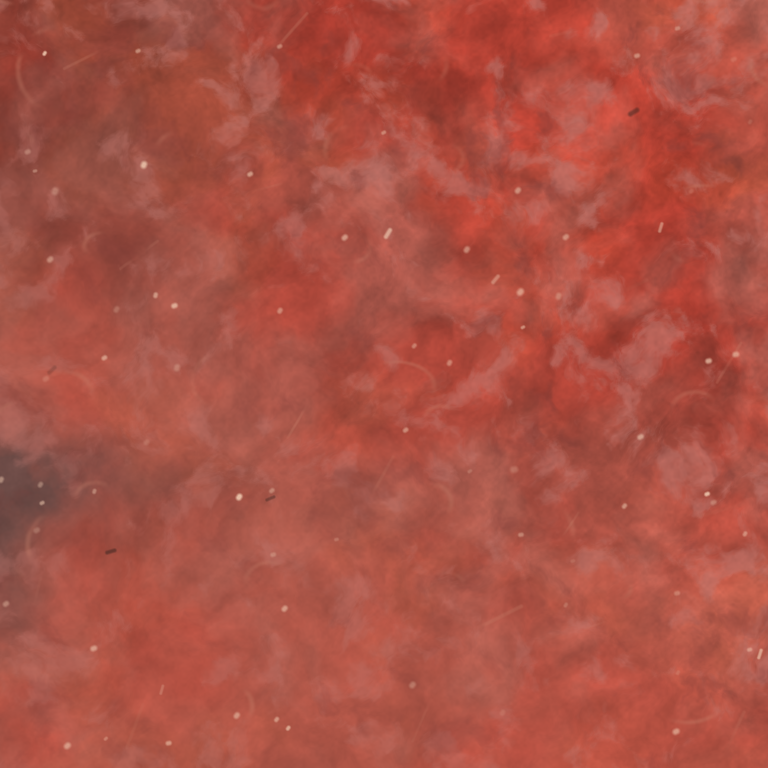
Give the GLSL for this texture, as a WebGL 2 fragment shader.

```glsl
#version 300 es
precision highp float;
// Weathered red painted surface with cloudy stains, pale specks and fine scratches.
uniform vec2 u_resolution;
out vec4 fragColor;

float hash(vec2 p) {
  return fract(sin(dot(p, vec2(127.1, 311.7))) * 43758.5453);
}

vec2 hash2(vec2 p) {
  return vec2(hash(p), hash(p + 41.3));
}

float noise(vec2 p) {
  vec2 i = floor(p), f = fract(p);
  f = f * f * (3.0 - 2.0 * f);
  return mix(mix(hash(i), hash(i + vec2(1, 0)), f.x),
             mix(hash(i + vec2(0, 1)), hash(i + vec2(1, 1)), f.x), f.y);
}

float fbm(vec2 p) {
  float sum = 0.0, amp = 0.5;
  for (int i = 0; i < 5; i++) {
    sum += amp * noise(p);
    p = mat2(0.8, 0.6, -0.6, 0.8) * p * 2.03 + 17.7;
    amp *= 0.53;
  }
  return sum / 1.02;
}

// Soft short strokes or dots, one per occupied grid cell.
float flecks(vec2 p, float cells, float seed, float len, float radius, float density) {
  vec2 id = floor(p * cells);
  vec2 rnd = hash2(id + seed);
  vec2 d = p - (id + 0.15 + 0.7 * rnd) / cells;
  float angle = 0.75 + 1.2 * (hash(id + seed + 5.1) - 0.5);
  vec2 dir = vec2(cos(angle), sin(angle));
  d -= dir * clamp(dot(d, dir), -len, len);
  float size = radius * (0.6 + 0.8 * hash(id + seed + 9.4));
  float shape = 1.0 - smoothstep(0.2 * size, size + 1.0 / u_resolution.y, length(d));
  float strength = hash(id + seed + 13.6);
  return shape * step(hash(id + seed + 2.7), density) * (0.25 + 0.75 * strength);
}

// Faint curved scratches: fading pieces of a ring.
float arcs(vec2 p, float cells, float seed) {
  vec2 id = floor(p * cells);
  vec2 rnd = hash2(id + seed);
  vec2 d = fract(p * cells) - 0.4 - 0.2 * rnd;
  d.y *= 1.0 + 0.6 * rnd.x;
  float ring = abs(length(d) - 0.18 - 0.16 * rnd.y) / cells;
  float turn = cos(atan(d.y, d.x) - 6.28 * hash(id + seed + 3.0));
  float line = 1.0 - smoothstep(0.0, 0.006, ring);
  return line * smoothstep(0.2, 0.95, turn) * step(hash(id + seed + 8.0), 0.4);
}

void main() {
  vec2 p = gl_FragCoord.xy / u_resolution.y;
  vec2 warp = vec2(fbm(p * 9.0 + 3.0), fbm(p * 9.0 + 27.0)) - 0.5;
  vec2 q = p + 0.07 * warp;
  float upperRight = smoothstep(0.5, 1.5, p.x + p.y);
  float detail = mix(0.65, 1.15, upperRight);

  // Broad paint clouds
  vec3 color = mix(vec3(0.60, 0.275, 0.23), vec3(0.72, 0.325, 0.265),
                   smoothstep(0.28, 0.58, fbm(q * 5.0 + 1.5)));
  float orange = smoothstep(0.48, 0.72, fbm(q * 9.0 + 14.0));
  color = mix(color, vec3(0.73, 0.34, 0.23), 0.45 * orange);
  float red = smoothstep(0.46, 0.76, fbm(q * 5.0 + 33.0) + 0.16 * upperRight);
  color = mix(color, vec3(0.72, 0.20, 0.15), 0.52 * red);
  float pale = smoothstep(0.42, 0.72, fbm(q * 8.0 + 52.0));
  color = mix(color, vec3(0.69, 0.42, 0.375), 0.55 * pale);
  float lowerLeft = 1.0 - smoothstep(0.2, 0.9, length(p - vec2(0.2, 0.2)));
  color = mix(color, vec3(0.67, 0.35, 0.295), 0.5 * lowerLeft);
  float corner = 1.0 - smoothstep(0.1, 0.55, length(p - vec2(1.0, 0.05)));
  color = mix(color, vec3(0.73, 0.38, 0.32), 0.45 * corner);

  // Darkened upper corner and grey stain along the left edge
  color *= 1.0 - 0.22 * (1.0 - smoothstep(0.0, 0.5, length(p - vec2(0.0, 0.92))));
  vec2 s = (q - vec2(0.04, 0.365)) / vec2(0.17, 0.055);
  vec2 t = (q - vec2(0.0, 0.27)) / vec2(0.04, 0.12);
  float stain = exp(-dot(s, s)) + 0.7 * exp(-dot(t, t));
  stain *= 0.4 + fbm(p * 18.0 + 6.0);
  color = mix(color, vec3(0.36, 0.28, 0.27), min(0.8 * stain, 0.8));

  // Mottling, diagonal wisps and grain
  vec2 diagonal = mat2(0.7, -0.7, 0.7, 0.7) * q;
  float wisps = fbm(diagonal * vec2(14.0, 40.0)) - 0.5;
  float mottle = fbm(q * 28.0 + 70.0) - 0.5;
  color *= 1.0 + detail * (0.36 * mottle + 0.18 * wisps);
  float haze = smoothstep(0.52, 0.78, fbm(q * 26.0 + 90.0) + 0.2 * wisps);
  color = mix(color, vec3(0.74, 0.47, 0.44), 0.5 * haze * detail);
  float smudge = smoothstep(0.56, 0.8, fbm(q * 21.0 + 120.0));
  color = mix(color, vec3(0.50, 0.24, 0.22), 0.4 * smudge * detail);
  color *= 1.0 + 0.045 * detail * (noise(p * 130.0) + noise(p * 240.0) - 1.0);

  // Scratches, pale specks and dark chips
  float scratch = 0.8 * arcs(p, 5.0, 4.0) + 0.7 * arcs(p + 0.37, 9.0, 19.0);
  scratch += 0.8 * flecks(p, 7.0, 61.0, 0.03, 0.002, 0.35);
  scratch *= smoothstep(0.3, 0.75, noise(p * 34.0));
  color = mix(color, vec3(0.78, 0.51, 0.42), min(0.38 * scratch, 0.4));
  float specks = flecks(p, 7.0, 12.0, 0.001, 0.0042, 0.35);
  specks += 0.6 * flecks(p + 0.21, 13.0, 23.0, 0.001, 0.0034, 0.25);
  specks += 0.7 * flecks(p + 0.53, 7.0, 37.0, 0.005, 0.0028, 0.2);
  color = mix(color, vec3(0.93, 0.78, 0.68), min(specks, 0.9));
  float chips = flecks(p + 0.11, 7.0, 45.0, 0.005, 0.0035, 0.1);
  color = mix(color, vec3(0.22, 0.14, 0.12), 0.75 * chips);

  fragColor = vec4(clamp(color, 0.0, 1.0), 1.0);
}
```
